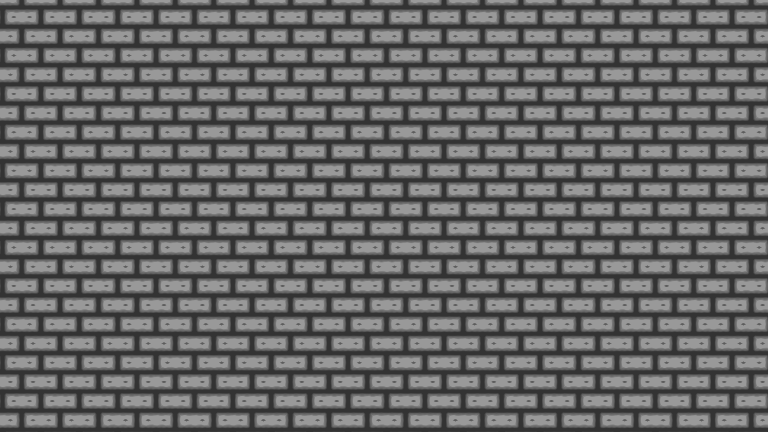
A WebGL 2 fragment shader for this pattern:

```glsl
#version 300 es
precision highp float;

uniform vec2 u_resolution;
out vec4 fragColor;

const float ROWS = 22.5;                // courses over the canvas height
const vec2 ORIGIN = vec2(0.13, 0.61);   // centre of the first brick
const vec2 BRICK_HALF = vec2(0.90, 0.41);

const vec3 MORTAR = vec3(0.20);
const vec3 RIM = vec3(0.28);
const vec3 EDGE = vec3(0.36);
const vec3 BEVEL = vec3(0.42);
const vec3 SHOULDER = vec3(0.50);
const vec3 FACE = vec3(0.60);

float roundedBox(vec2 p, vec2 halfSize, float radius) {
    vec2 q = abs(p) - halfSize + radius;
    return length(max(q, 0.0)) + min(max(q.x, q.y), 0.0) - radius;
}

// Brick-local coordinates in a running bond, cells two units by one
vec2 brickCell(vec2 p, vec2 origin) {
    p -= origin;
    float row = floor(p.y + 0.5);
    float shift = mod(row, 2.0);
    return vec2(mod(p.x - shift + 1.0, 2.0) - 1.0, p.y - row);
}

// Worn contour, shared by every brick
float wear(vec2 p, float amount) {
    return amount * (sin(p.x * 11.0 + 1.2) * cos(p.y * 13.0)
        + 0.5 * cos(p.x * 23.0) * cos(p.y * 19.0 + 0.6));
}

vec3 paint(vec3 base, vec3 tint, float d, float pixel) {
    return mix(base, tint, 1.0 - smoothstep(-0.5 * pixel, 0.5 * pixel, d));
}

// Small pointed pit
float pit(vec2 p, vec2 radius) {
    vec2 q = abs(p) / radius;
    return (q.x + q.y * q.y - 1.0) * radius.y;
}

void main() {
    float pixel = ROWS / u_resolution.y;
    vec2 p = brickCell(gl_FragCoord.xy * pixel, ORIGIN);
    float d = roundedBox(p, BRICK_HALF, 0.13);
    float worn = d + wear(p, 0.014);

    // Nested tones from mortar to face
    vec3 color = MORTAR;
    color = paint(color, RIM, d + wear(p, 0.005), pixel);
    color = paint(color, EDGE, worn + 0.032, pixel);
    color = paint(color, BEVEL, worn + 0.065, pixel);
    color = paint(color, SHOULDER, worn + 0.130, pixel);
    color = paint(color, FACE, worn + wear(p.yx, 0.012) + 0.173, pixel);

    // Mirrored pair of pits
    vec2 pitPoint = vec2(abs(p.x) - 0.41, p.y);
    color = paint(color, BEVEL, pit(pitPoint, vec2(0.12, 0.065)), pixel);
    color = paint(color, EDGE, pit(pitPoint, vec2(0.07, 0.040)), pixel);

    fragColor = vec4(color, 1.0);
}
```
